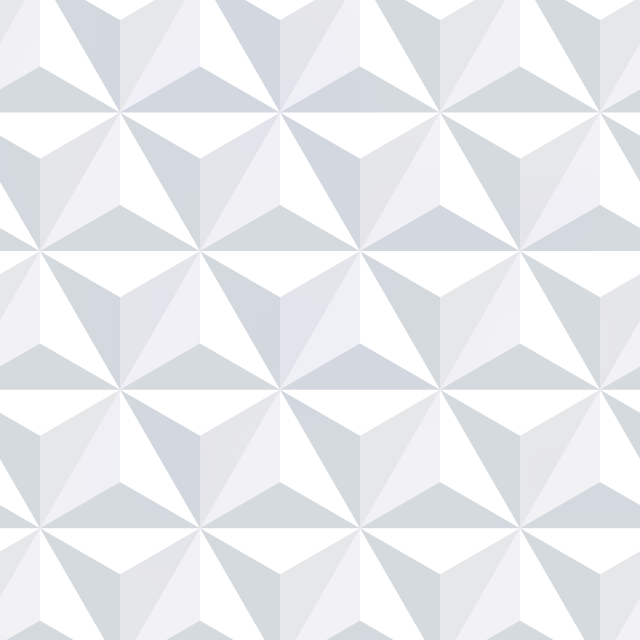
Give the GLSL for this pattern, as a WebGL 2 fragment shader.

```glsl
#version 300 es
precision highp float;
// Pale relief of three-sided pyramids on a triangular lattice.
// Skewed lattice coordinates split each cell into an up and a down triangle;
// the smallest barycentric weight selects the facet, and noise shifts its tint.

#define REPEATS 4.0
#define ORIGIN vec2(0.1875, 0.8242)
#define ROW_HEIGHT 0.8660254
#define SAMPLES 4
#define WHITE vec3(1.0)
#define LIGHT vec3(0.949, 0.949, 0.957)
#define MIDTONE vec3(0.902, 0.906, 0.914)
#define SHADE vec3(0.835, 0.855, 0.870)
#define COOL_SHIFT vec3(-0.010, -0.012, 0.009)
#define COOL_NOISE_SCALE 5.0

uniform vec2 u_resolution;
out vec4 fragColor;

float hash(vec2 p) {
    return fract(sin(dot(p, vec2(127.1, 311.7))) * 43758.5453);
}

float valueNoise(vec2 p) {
    vec2 cell = floor(p);
    vec2 f = fract(p);
    f = f * f * (3.0 - 2.0 * f);
    float low = mix(hash(cell), hash(cell + vec2(1.0, 0.0)), f.x);
    float high = mix(hash(cell + vec2(0.0, 1.0)), hash(cell + vec2(1.0)), f.x);
    return mix(low, high, f.y);
}

// Index of the smallest weight: the facet lies opposite that corner.
int smallest(vec3 w) {
    if (w.x <= w.y && w.x <= w.z) return 0;
    return w.y <= w.z ? 1 : 2;
}

vec3 pyramidColor(vec2 uv) {
    // Skewed lattice coordinates
    vec2 q = (uv - ORIGIN) * REPEATS;
    float row = q.y / ROW_HEIGHT;
    vec2 lattice = vec2(q.x - 0.5 * row, row);
    vec2 cell = floor(lattice);
    vec2 f = lattice - cell;

    // Facet and base tone
    bool pointsUp = f.x + f.y < 1.0;
    int facet;
    vec3 tone;
    if (pointsUp) {
        facet = smallest(vec3(1.0 - f.x - f.y, f.x, f.y));
        tone = facet == 0 ? WHITE : (facet == 1 ? LIGHT : SHADE);
    } else {
        facet = smallest(vec3(1.0 - f.y, 1.0 - f.x, f.x + f.y - 1.0));
        tone = facet == 0 ? WHITE : (facet == 1 ? MIDTONE : SHADE);
    }
    if (facet == 0) return tone;

    // Cool tint: soft drift plus a step per facet, stronger to the left
    float facetId = float(facet) + (pointsUp ? 0.0 : 3.0);
    float facetStep = hash(cell + 17.3 * facetId);
    float drift = valueNoise(uv * COOL_NOISE_SCALE + 3.7);
    float cool = 0.6 * drift + 0.4 * facetStep + 0.3 * (0.4 - uv.x);
    return tone + COOL_SHIFT * smoothstep(0.4, 0.8, cool);
}

void main() {
    // Grid of subsamples smooths every facet edge
    vec3 sum = vec3(0.0);
    for (int j = 0; j < SAMPLES; j++) {
        for (int i = 0; i < SAMPLES; i++) {
            vec2 offset = (vec2(i, j) + 0.5) / float(SAMPLES) - 0.5;
            sum += pyramidColor((gl_FragCoord.xy + offset) / u_resolution);
        }
    }
    fragColor = vec4(sum / float(SAMPLES * SAMPLES), 1.0);
}
```
